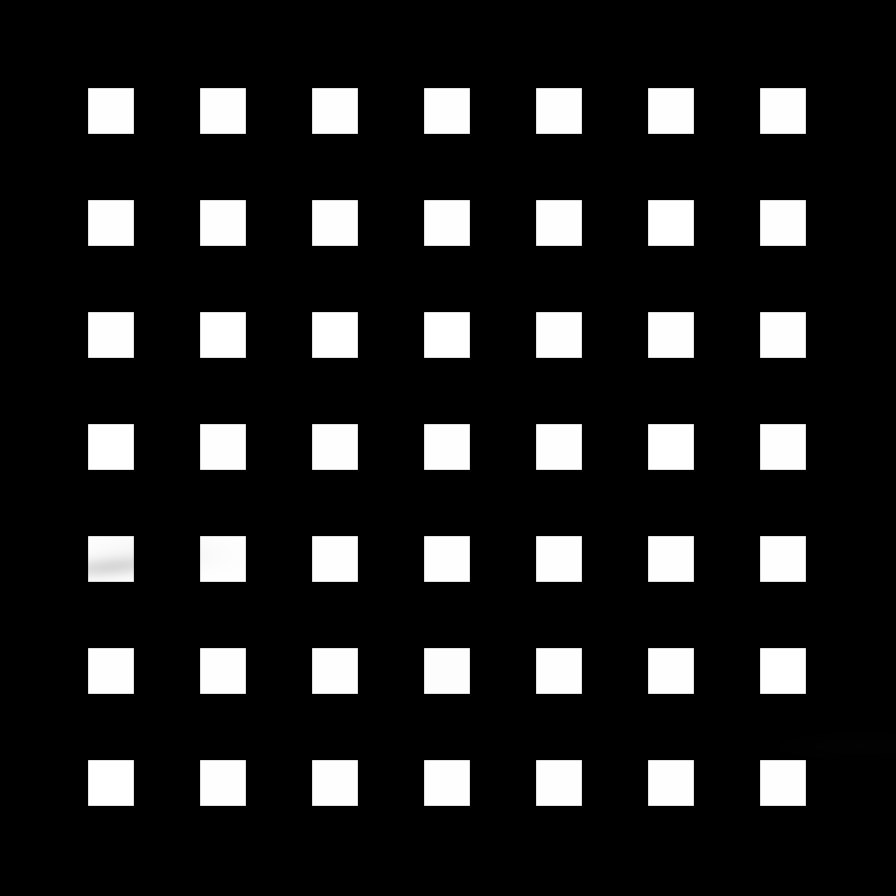
Write a WebGL 1 fragment shader that draws this pattern.

```glsl
precision highp float;

// A seven by seven lattice of small white squares on black.
// Exact box coverage softens the edges; two faint smudges and a
// hashed tone vary the whites, and a dim haze lies at the right.

uniform vec2 u_resolution;

const float DIVISIONS = 8.0;                  // lattice pitch is 1 / DIVISIONS
const float HALF_SIDE = 0.02553;              // half of a square's side
const vec2 LATTICE_SHIFT = vec2(-0.00112, 0.00112);

const vec3 BACKGROUND = vec3(0.0);
const vec3 SQUARE_COLOR = vec3(1.0);
const float TONE_VARIATION = 0.006;

const vec2 STREAK_CENTER = vec2(0.122, 0.367);
const vec2 STREAK_RADIUS = vec2(0.055, 0.011);
const float STREAK_TILT = 0.08;
const float STREAK_DEPTH = 0.14;

const vec2 VEIL_CENTER = vec2(0.175, 0.382);
const vec2 VEIL_RADIUS = vec2(0.07, 0.022);
const float VEIL_DEPTH = 0.035;

const vec2 HAZE_CENTER = vec2(0.96, 0.167);
const vec2 HAZE_RADIUS = vec2(0.07, 0.012);
const float HAZE_LEVEL = 0.01;

float hash(vec2 cell) {
    vec3 p = fract(vec3(cell.xyx) * 0.1031);
    p += dot(p, p.yzx + 33.33);
    return fract((p.x + p.y) * p.z);
}

// Soft elliptical spot, 1 at its centre
float softSpot(vec2 offset, vec2 radius) {
    vec2 q = offset / radius;
    return exp(-dot(q, q));
}

// Share of the pixel covered by a square centred at the origin
float squareCoverage(vec2 offset, vec2 pixel) {
    vec2 cover = clamp(0.5 + (HALF_SIDE - abs(offset)) / pixel, 0.0, 1.0);
    return cover.x * cover.y;
}

// Brightness left after the smudges and the tone of each square
float wear(vec2 uv, vec2 cell) {
    vec2 streak = uv - STREAK_CENTER;
    streak.y -= STREAK_TILT * streak.x;
    float shade = STREAK_DEPTH * softSpot(streak, STREAK_RADIUS)
                + VEIL_DEPTH * softSpot(uv - VEIL_CENTER, VEIL_RADIUS)
                + TONE_VARIATION * hash(cell);
    return 1.0 - shade;
}

void main() {
    vec2 uv = gl_FragCoord.xy / u_resolution;
    vec2 pixel = 1.0 / u_resolution;

    // Nearest lattice node, kept clear of the canvas border
    vec2 p = uv - LATTICE_SHIFT;
    vec2 cell = clamp(floor(p * DIVISIONS + 0.5), 1.0, DIVISIONS - 1.0);
    float coverage = squareCoverage(p - cell / DIVISIONS, pixel);

    // Background with haze, then the worn squares
    vec3 ground = BACKGROUND + HAZE_LEVEL * softSpot(uv - HAZE_CENTER, HAZE_RADIUS);
    vec3 color = mix(ground, SQUARE_COLOR * wear(uv, cell), coverage);
    gl_FragColor = vec4(color, 1.0);
}
```
